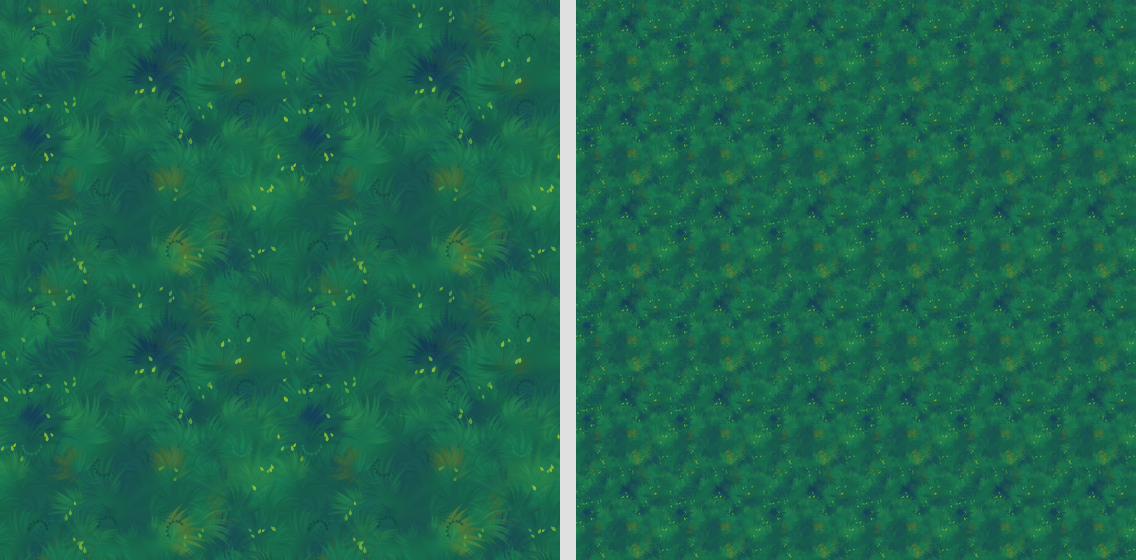
Left: one tile. Right: repeated 3 by 3.
Give the GLSL for this texture, as a WebGL 2 fragment shader.

```glsl
#version 300 es
precision highp float;

uniform vec2 u_resolution;
out vec4 fragColor;

vec3 hash3(vec3 p) {
  p = fract(p * vec3(0.1031, 0.1030, 0.0973));
  p += dot(p, p.yxz + 33.33);
  return fract((p.xxy + p.yxx) * p.zyx);
}

mat2 rotation(float a) {
  return mat2(cos(a), sin(a), -sin(a), cos(a));
}

// Wrapping light and shade, from layered sines
float lightField(vec2 t) {
  t *= 6.283185;
  return (sin(3.0 * t.x + t.y + 1.0 + 1.2 * sin(2.0 * t.y))
        + sin(2.0 * t.y - t.x + 4.0 + 1.3 * sin(2.0 * t.x + 0.6))
        + sin(2.0 * t.x - 4.0 * t.y + 2.3 + sin(t.x + t.y))) / 3.0;
}

// Blue shadow through teal to sunlit green
vec3 foliage(float tone) {
  vec3 ramp[6] = vec3[6](
    vec3(0.07, 0.23, 0.34), vec3(0.09, 0.31, 0.33), vec3(0.09, 0.35, 0.30),
    vec3(0.09, 0.40, 0.29), vec3(0.09, 0.46, 0.32), vec3(0.15, 0.50, 0.29));
  float x = clamp(tone, 0.0, 1.0) * 5.0;
  int i = min(int(x), 4);
  return mix(ramp[i], ramp[i + 1], x - float(i));
}

// Fan of tapered blades: coverage and blade shade
vec2 tuft(vec2 q, float seed, float bend, float soft) {
  float r = length(q);
  float angle = atan(q.x, q.y) + bend * r * r;
  vec2 result = vec2(0.0, 1.0);
  for (int i = 0; i < 2; i++) {
    float s = angle * 5.5 + float(i) * 0.5;
    vec3 h = hash3(vec3(floor(s) + 40.0, seed, float(i) + 7.0));
    float reach = mix(0.5, 1.0, h.x) * smoothstep(2.1, 0.5, abs(angle));
    float halfWidth = 1.05 * (1.0 - r / max(reach, 0.01));
    float edge = (halfWidth - abs(fract(s) - 0.5)) * r / 5.5;
    float cover = smoothstep(-soft, soft, edge);
    result.y = mix(result.y, 0.9 + 0.22 * h.y, cover);
    result.x = max(result.x, cover);
  }
  result.x *= smoothstep(0.02, 0.5, r);
  return result;
}

// Overlapping tufts, from broad to small
vec3 paintTufts(vec3 color, vec2 t, float px) {
  for (int layer = 0; layer < 6; layer++) {
    float n = 4.0 + float(layer);
    for (int y = 1; y >= -1; y--)
    for (int x = -1; x <= 1; x++) {
      vec2 cell = floor(t * n) + vec2(x, y);
      vec2 id = mod(cell, n);
      vec3 place = hash3(vec3(id, n * 3.0));
      vec3 look = hash3(vec3(id + 19.0, n * 5.0));
      vec3 kind = hash3(vec3(id + 53.0, n * 7.0));
      vec2 root = (cell + 0.2 + 0.6 * place.xy) / n;
      float size = mix(0.75, 1.15, place.z) / n;
      vec2 q = rotation((look.x - 0.5) * 2.6) * (t - root) / size;
      if (kind.x < 0.3 || dot(q, q) > 1.0) continue;

      float soft = px / size + (layer == 0 ? 0.04 : 0.006);
      vec2 blades = tuft(q, floor(look.y * 90.0), (look.z - 0.5) * 1.3, soft);
      float tone = 0.57 + 0.45 * lightField(root) + 0.65 * (kind.y - 0.5);
      vec3 olive = mix(vec3(0.13, 0.29, 0.21), vec3(0.37, 0.49, 0.20), clamp(tone, 0.0, 1.0));
      vec3 tint = mix(foliage(tone + 0.12 * q.y), olive, step(0.95, kind.z));
      color = mix(color, tint * blades.y, blades.x * mix(0.5, 0.92, look.y));
    }
  }
  return color;
}

// Sparse curled sprigs with beads
vec3 paintSprigs(vec3 color, vec2 t, float px) {
  vec2 cell = floor(t * 4.0);
  vec3 h = hash3(vec3(cell, 71.0));
  vec2 q = rotation(h.x * 6.283185) * (t - (cell + 0.35 + 0.3 * h.xy) / 4.0);
  float a = atan(q.y, q.x), r = length(q), off = r - 0.03 - 0.006 * a;
  float bead = length(vec2((fract(a * 2.5) - 0.5) * 0.4 * r, off - 0.004)) - 0.0035;
  float ink = smoothstep(px, -px, min(abs(off) - 0.001, bead));
  ink *= smoothstep(1.8, 1.6, abs(a)) * step(h.z, 0.45);
  vec3 tint = h.y < 0.6 ? vec3(0.05, 0.25, 0.25) : vec3(0.12, 0.55, 0.38);
  return mix(color, tint, ink * 0.75);
}

// Clusters of tiny yellow-green leaves
vec3 paintLeaves(vec3 color, vec2 t, float px) {
  for (int k = 0; k < 9; k++) {
    vec2 cell = floor(t * 9.0) + vec2(k % 3 - 1, k / 3 - 1);
    vec2 id = mod(cell, 9.0);
    vec3 group = hash3(vec3(id, 97.0));
    if (group.z > 0.3 + 0.25 * lightField((id + 0.5) / 9.0)) continue;
    for (int i = 0; i < 5; i++) {
      vec3 h = hash3(vec3(id + 31.0, float(i) * 11.0 + 5.0));
      vec3 g = hash3(vec3(id + 67.0, float(i) * 13.0 + 3.0));
      vec2 center = (cell + 0.25 + 0.5 * group.xy + 0.85 * (h.xy - 0.5)) / 9.0;
      float size = mix(0.007, 0.012, h.z);
      vec2 q = rotation((g.x - 0.5) * 1.8) * (t - center) / size;
      float edge = 0.5 * (1.0 - q.y * q.y) * (1.0 - 0.45 * clamp(q.y, -1.0, 1.0)) - abs(q.x);
      float cover = smoothstep(-0.6, 0.6, edge * size / px) * step(g.y, 0.75);
      color = mix(color, mix(vec3(0.27, 0.58, 0.24), vec3(0.56, 0.76, 0.22), g.z), cover * 0.9);
    }
  }
  return color;
}

void main() {
  vec2 t = fract(gl_FragCoord.xy / u_resolution * 2.0);
  float px = 2.0 / u_resolution.y;
  vec3 color = foliage(0.55 + 0.4 * lightField(t));
  color = paintTufts(color, t, px);
  color = paintSprigs(color, t, px);
  color = paintLeaves(color, t, px);
  fragColor = vec4(color, 1.0);
}
```
